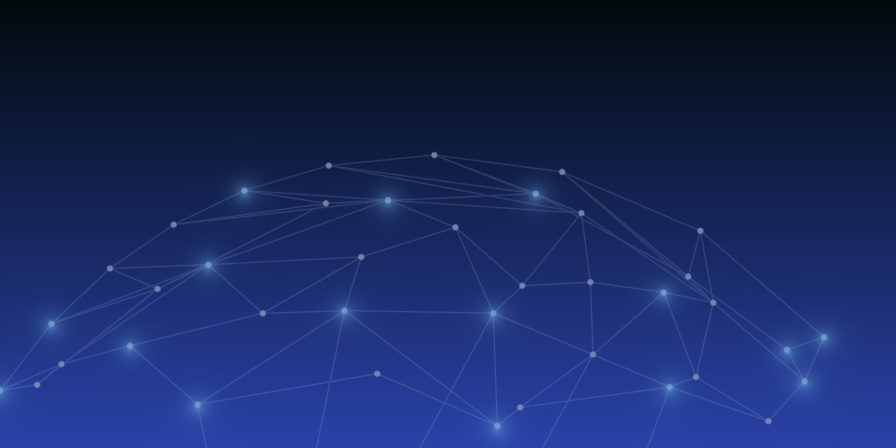
Reproduce this background procedurally as a WebGL 1 fragment shader.

```glsl
precision highp float;

uniform vec2 u_resolution;

#define SKY_TOP vec3(0.005, 0.037, 0.045)
#define SKY_BOTTOM vec3(0.165, 0.258, 0.66)
#define LINK_COLOR vec3(0.58, 0.66, 0.86)
#define NODE_COLOR vec3(0.52, 0.58, 0.72)
#define GLOW_COLOR vec3(0.42, 0.66, 0.88)
#define HUB vec2(-0.036, -0.492)
#define LINK_WIDTH 0.0013
#define LINK_ALPHA 0.24
#define NODE_SIZE 0.0068
#define GLOW_SIZE 0.018
#define GLOW_ALPHA 0.65
#define MAX_NODES 10

// One arc of nodes around the hub; angles in degrees from vertical
struct Ring {
    float last;      // index of the last node
    float first;     // angle of the first node
    float final;     // angle of the last node
    float bulge;     // uneven spacing, first harmonic
    float skew;      // uneven spacing, second harmonic
    float radius;
    float ripple;    // radial variation
    float glowBits;  // bit k lights node k
};

float links = 0.0;
float dots = 0.0;
float halo = 0.0;

vec2 nodeAt(Ring r, float k) {
    float t = k / r.last;
    float angle = radians(mix(r.first, r.final, t)
        + r.bulge * sin(3.14159 * t) + r.skew * sin(6.28318 * t));
    float radius = r.radius + r.ripple * cos(radians(120.0 * k + 30.0));
    return HUB + radius * vec2(sin(angle), cos(angle));
}

float coverage(float dist, float size) {
    float pixel = 1.0 / u_resolution.y;
    return 1.0 - smoothstep(size - pixel, size + pixel, dist);
}

void addLink(vec2 p, vec2 a, vec2 b) {
    vec2 ab = b - a;
    float t = clamp(dot(p - a, ab) / dot(ab, ab), 0.0, 1.0);
    links = max(links, coverage(length(p - a - ab * t), LINK_WIDTH));
}

// Nodes, their halos and the chain that joins them
void addRing(vec2 p, Ring r) {
    vec2 previous = nodeAt(r, 0.0);
    for (int i = 0; i < MAX_NODES; i++) {
        float k = float(i);
        if (k > r.last) break;
        vec2 node = nodeAt(r, k);
        if (i > 0) addLink(p, previous, node);
        dots = max(dots, coverage(length(p - node), NODE_SIZE));
        float lit = mod(floor(r.glowBits / exp2(k) + 0.001), 2.0);
        float glowDist = length(p - node + vec2(0.0, 0.005));
        halo += lit * exp(-glowDist / GLOW_SIZE);
        previous = node;
    }
}

// Ties each node of one ring to its proportional neighbour in another
void addSpokes(vec2 p, Ring a, Ring b) {
    for (int i = 0; i < MAX_NODES; i++) {
        float k = float(i);
        if (k > a.last) break;
        float neighbour = floor(k * b.last / a.last + 0.501);
        addLink(p, nodeAt(a, k), nodeAt(b, neighbour));
    }
}

void main() {
    vec2 p = (gl_FragCoord.xy - vec2(0.5 * u_resolution.x, 0.0)) / u_resolution.y;

    // Dome of rings, from the rim inwards
    Ring rim = Ring(9.0, -57.2, 49.8, -13.0, 3.0, 1.146, 0.0, 531.0);
    Ring upper = Ring(5.0, -54.3, 48.1, 3.0, -4.0, 1.065, 0.023, 40.0);
    Ring shoulder = Ring(5.0, -50.6, 52.4, 5.8, -2.5, 1.05, 0.023, 38.0);
    Ring middle = Ring(8.0, -43.1, 53.7, 8.0, 3.5, 0.932, 0.0625, 65.0);
    Ring lower = Ring(4.0, -41.6, 40.2, 10.5, 0.0, 0.805, -0.02, 23.0);
    Ring inner = Ring(2.0, -10.5, 18.7, 11.0, 0.0, 0.615, 0.0625, 2.0);
    Ring base = Ring(4.0, -75.0, 60.0, 0.0, 0.0, 0.44, 0.0, 0.0);

    addRing(p, rim);
    addRing(p, upper);
    addRing(p, shoulder);
    addRing(p, middle);
    addRing(p, lower);
    addRing(p, inner);

    addSpokes(p, rim, upper);
    addSpokes(p, rim, shoulder);
    addSpokes(p, upper, shoulder);
    addSpokes(p, middle, shoulder);
    addSpokes(p, middle, lower);
    addSpokes(p, lower, inner);
    addSpokes(p, lower, base);

    // Night gradient, then mesh, nodes and light
    vec3 color = mix(SKY_BOTTOM, SKY_TOP, p.y);
    color = mix(color, LINK_COLOR, links * LINK_ALPHA);
    color = mix(color, NODE_COLOR, dots * 0.8);
    color = mix(color, GLOW_COLOR, min(halo, 1.0) * GLOW_ALPHA);
    gl_FragColor = vec4(color, 1.0);
}
```
